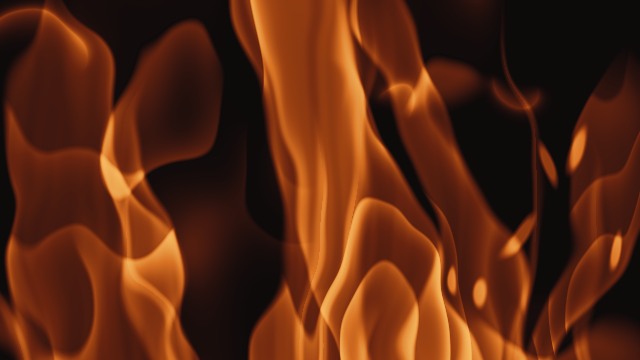
This texture is drawn by a Shadertoy shader. Its source:

```glsl
// Tall flames on black: swaying sheets with bright rims and dim hollows,
// creased by one-sided folds of stretched noise, plus curls, strands and licks.
// All layers add up to one heat value, which a fire ramp turns into colour.

float hash(vec2 p) {
    vec3 v = fract(p.xyx * vec3(0.1031, 0.1030, 0.0973));
    v += dot(v, v.yzx + 33.33);
    return fract((v.x + v.y) * v.z);
}

float noise(vec2 p) {
    vec2 i = floor(p), f = fract(p);
    f = f * f * f * (f * (f * 6.0 - 15.0) + 10.0);
    return mix(mix(hash(i), hash(i + vec2(1, 0)), f.x),
               mix(hash(i + vec2(0, 1)), hash(i + 1.0), f.x), f.y);
}

float softNoise(vec2 p) {
    return 0.72 * noise(p) + 0.28 * noise(mat2(1.7, 0.6, -0.6, 1.7) * p + 17.3);
}

// A crease: sharp on one side, fading slowly on the other
float fold(float level) {
    float f = fract(level);
    return smoothstep(0.0, 0.09, f) * exp(-3.5 * f);
}

// Flame sheet; foot and tip hold the centre x and the half width
float sheet(vec2 p, vec2 foot, vec2 tip, float bow, float crest, float fill, float seed) {
    float y = p.y;
    float taper = 1.0 - smoothstep(crest - 0.28, crest, y);
    float sway = 0.13 * (noise(vec2(y * 3.2, seed)) - 0.5);
    float centre = mix(foot.x, tip.x, y) + bow * 4.0 * y * (1.0 - y) + sway;
    float reach = mix(foot.y, tip.y, y) * (0.65 + 0.7 * noise(vec2(y * 4.0, seed + 9.0))) * taper;
    float side = p.x - centre;
    float depth = reach - abs(side);
    float edge = seed + (side > 0.0 ? 31.0 : 57.0);
    float blur = mix(0.006, 0.022, noise(vec2(y * 4.0, edge)));
    float glow = mix(0.2, 1.0, noise(vec2(y * 5.0, edge + 5.0)));
    float rim = exp(-max(depth, 0.0) / 0.02) * glow;
    return smoothstep(-blur, blur, depth) * taper * (fill + 2.6 * rim * min(fill, 1.0));
}

// Curled lip: part of a ring that opens against the given direction
float curl(vec2 p, vec2 centre, float radius, vec2 facing) {
    vec2 e = p - centre;
    float d = length(e) - radius;
    float thickness = d > 0.0 ? 0.012 : 0.035;
    return exp(-abs(d) / thickness) * smoothstep(-0.3, 0.6, dot(e, facing) / radius);
}

vec3 fireRamp(float heat) {
    vec3 stops[5] = vec3[5](vec3(0.24, 0.09, 0.06), vec3(0.41, 0.14, 0.06),
        vec3(0.62, 0.26, 0.07), vec3(0.85, 0.45, 0.14), vec3(0.97, 0.75, 0.40));
    vec3 c = vec3(0.050, 0.038, 0.040);
    for (int i = 0; i < 5; i++) {
        c = mix(c, stops[i], clamp(heat - float(i), 0.0, 1.0));
    }
    return c;
}

void mainImage(out vec4 fragColor, in vec2 fragCoord) {
    vec2 p = fragCoord / iResolution.y;

    // Turbulent drift bends every layer together
    vec2 q = p;
    q.x += 0.12 * (softNoise(p * vec2(3.0, 2.6) + 4.0) - 0.5);
    q.x += 0.03 * (noise(p * vec2(9.0, 6.0) + 21.0) - 0.5);
    q.y += 0.10 * (softNoise(p * vec2(4.0, 2.5) + 40.0) - 0.5);

    // Large sheets: centre with its hot core, left pair, right strand, far right
    float heat = sheet(q, vec2(1.00, 0.31), vec2(0.81, 0.12), 0.0, 1.5, 2.5, 3.0);
    heat += sheet(q, vec2(0.98, 0.06), vec2(0.79, 0.10), -0.02, 1.5, 1.2, 11.0);
    heat += sheet(q, vec2(0.30, 0.21), vec2(0.19, 0.07), 0.0, 1.1, 1.6, 23.0);
    heat += sheet(q, vec2(0.49, 0.06), vec2(0.38, 0.04), -0.08, 0.85, 1.5, 37.0);
    heat += sheet(q, vec2(1.34, 0.11), vec2(1.08, 0.07), 0.0, 1.2, 1.7, 41.0);
    heat += sheet(q, vec2(1.50, 0.07), vec2(1.68, 0.16), 0.08, 0.92, 1.6, 53.0);

    // Creases and fine upward streaks inside the sheets
    float crease = fold(5.0 * softNoise(q * vec2(3.6, 1.1) + 7.0));
    float streak = noise(q * vec2(42.0, 2.5));
    heat *= 0.55 + 1.0 * crease + 0.16 * streak;

    // Curled lips near the top
    heat += 2.6 * curl(q, vec2(0.09, 0.83), 0.13, vec2(0.2, 0.98));
    heat += 2.2 * curl(q, vec2(1.08, 0.71), 0.06, vec2(0.5, 0.86));
    heat += 2.0 * curl(q, vec2(1.44, 0.79), 0.06, vec2(0.0, -1.0));

    // Faint veils drifting through the dark gaps
    float veil = fold(4.0 * softNoise(q * vec2(2.4, 1.5) + 60.0));
    heat += 2.6 * veil * smoothstep(0.45, 0.72, noise(p * vec2(2.6, 2.2) + 13.0));

    // Thin strands and small detached licks
    for (int i = 0; i < 6; i++) {
        float k = float(i);
        float r = hash(vec2(k, 5.0)), s = hash(vec2(k, 8.0));
        float x = (k + r) * 0.29;
        heat += sheet(q, vec2(x, 0.014), vec2(x + 0.2 * (s - 0.5), 0.008), 0.0, 0.5 + 0.7 * s, 0.6, 70.0 + k);
        vec2 e = q - vec2(1.25 + 0.085 * k, 0.12 + 0.6 * s);
        e.x -= (r - 0.3) * 0.9 * e.y;
        float d = 1.0 - length(e / vec2(0.018 + 0.014 * r, 0.06 + 0.04 * s));
        heat += 2.8 * smoothstep(0.0, 0.55, d);
    }

    // Soft shoulder keeps the hottest parts from clipping
    heat = heat < 3.5 ? heat : 3.5 + 1.5 * (1.0 - exp(-(heat - 3.5) / 1.5));
    fragColor = vec4(fireRamp(heat), 1.0);
}
```
